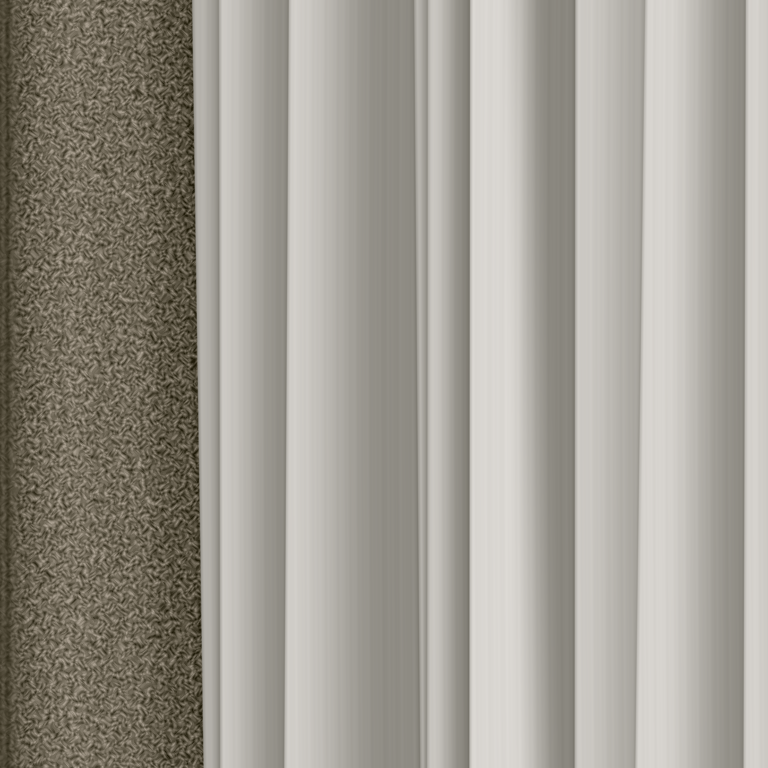
Give the GLSL for this texture, as a WebGL 1 fragment shader.

```glsl
precision highp float;
// Soft pale drapery hanging beside a strip of speckled brown fabric.
// Each fold is a band between two slanted edges, shaded from lit to dim;
// the fabric grain is the difference of two layers of cellular noise.
#define EDGE_SOFT 0.0013
#define RIM_WIDTH 0.005
#define RIM_DEPTH 0.11
#define SEAM_WIDTH 0.0022
#define SEAM_DEPTH 0.10
#define STREAKS 0.005
#define GRAIN_CELLS 165.0
#define GRAIN_DEPTH 0.30

uniform vec2 u_resolution;

vec2 hash2(vec2 p) {
  vec3 q = fract(vec3(p.xyx) * vec3(0.1031, 0.1030, 0.0973));
  q += dot(q, q.yzx + 33.33);
  return fract((q.xx + q.yz) * q.zy);
}

// Distance to the nearest scattered cell centre
float cellular(vec2 p) {
  vec2 cell = floor(p), f = fract(p);
  float nearest = 2.0;
  for (int j = -1; j <= 1; j++) {
    for (int i = -1; i <= 1; i++) {
      vec2 o = vec2(float(i), float(j));
      vec2 d = o + hash2(cell + o) - f;
      nearest = min(nearest, dot(d, d));
    }
  }
  return sqrt(nearest);
}

// Warm grey of the curtain, slightly yellower in the shade
vec3 clothColor(float v) {
  return vec3(v, v - 0.012, v - 0.065 + 0.04 * v);
}

float streaks(vec2 p) {
  float x = p.x + 0.002 * sin(p.y * 3.0);
  return STREAKS * (sin(x * 410.0) + 0.7 * sin(x * 733.0 + 1.3)
                  + 0.6 * sin(x * 1190.0 + p.y * 2.0));
}

// edges: left top, left bottom, right top, right bottom
// tone: lit value, dim value, start and end of the falloff
void addFold(inout vec3 color, vec2 p, vec4 edges, vec4 tone) {
  float left = mix(edges.y, edges.x, p.y);
  float right = mix(edges.w, edges.z, p.y);
  float t = (p.x - left) / (right - left);
  float v = mix(tone.x, tone.y, smoothstep(tone.z, tone.w, t));
  v -= RIM_DEPTH * (1.0 - smoothstep(0.0, RIM_WIDTH, p.x - left));
  v -= SEAM_DEPTH * exp(-max(right - p.x, 0.0) / SEAM_WIDTH);
  v += streaks(p);
  float mask = smoothstep(-EDGE_SOFT, EDGE_SOFT, p.x - left);
  color = mix(color, clothColor(v), mask);
}

vec3 speckledFabric(vec2 p) {
  // Broad light across the strip
  float v = mix(0.34, 0.46, smoothstep(0.01, 0.065, p.x));
  v -= 0.10 * smoothstep(0.13, 0.245, p.x);
  v += 0.015 * sin(p.x * 75.0 + 0.5);
  // Narrow grooves at the outer side
  v -= 0.10 * exp(-pow((p.x - 0.010) / 0.0035, 2.0));
  v -= 0.06 * exp(-pow(p.x / 0.003, 2.0));
  // Shadow cast by the curtain
  float gap = mix(0.265, 0.250, p.y) - p.x;
  v -= 0.12 * exp(-max(gap, 0.0) / 0.007);
  // Curly grain
  vec2 q = p * GRAIN_CELLS;
  q += 0.35 * sin(q.yx * 1.7 + 2.0 * sin(q * 0.37));
  float grain = cellular(q) - cellular(q * 1.13 + 47.3);
  grain *= mix(0.35, 1.0, smoothstep(0.008, 0.035, p.x));
  v += GRAIN_DEPTH * grain;
  v = clamp(v, 0.12, 0.66);
  return vec3(v, v * 0.91 - 0.013 + 0.05 * v, v * 0.98 - 0.085);
}

void main() {
  vec2 p = gl_FragCoord.xy / u_resolution;
  vec3 color = speckledFabric(p);

  // Folds from left to right, each covering the one before
  addFold(color, p, vec4(0.250, 0.265, 0.285, 0.2865), vec4(0.71, 0.60, 0.35, 1.0));
  addFold(color, p, vec4(0.285, 0.2865, 0.376, 0.370), vec4(0.80, 0.57, 0.0, 0.95));
  addFold(color, p, vec4(0.376, 0.370, 0.539, 0.547), vec4(0.82, 0.56, 0.0, 0.78));
  addFold(color, p, vec4(0.539, 0.547, 0.557, 0.556), vec4(0.73, 0.62, 0.2, 0.9));
  addFold(color, p, vec4(0.557, 0.556, 0.612, 0.611), vec4(0.79, 0.53, 0.1, 0.95));

  // The wide bright fold turns into shade along a slanted line
  float turn = mix(0.42, 0.26, p.y);
  addFold(color, p, vec4(0.612, 0.611, 0.749, 0.748), vec4(0.85, 0.54, turn, turn + 0.49));
  float sheen = (p.x - mix(0.655, 0.682, p.y)) / 0.012;
  color += 0.025 * p.y * exp(-sheen * sheen);

  addFold(color, p, vec4(0.749, 0.748, 0.840, 0.827), vec4(0.80, 0.67, 0.1, 1.0));
  addFold(color, p, vec4(0.840, 0.827, 0.971, 0.968), vec4(0.84, 0.57, 0.2, 0.95));
  addFold(color, p, vec4(0.971, 0.968, 1.03, 1.03), vec4(0.83, 0.74, 0.2, 0.9));

  gl_FragColor = vec4(color, 1.0);
}
```
